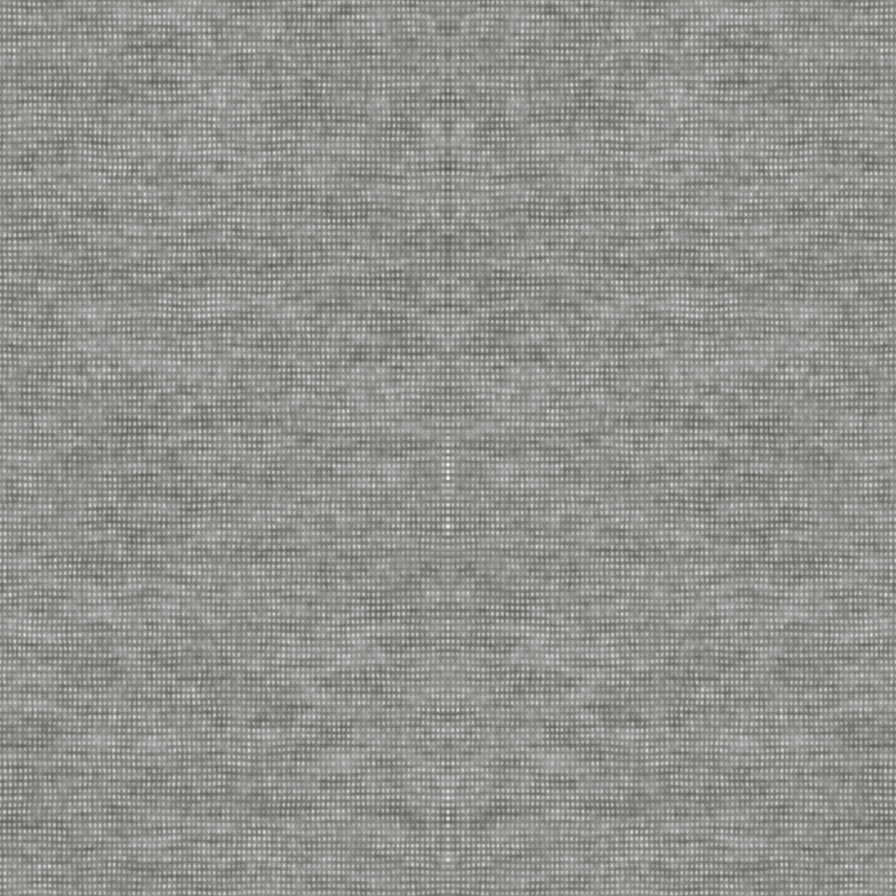
Give the GLSL for this texture, as a Shadertoy shader.

```glsl
// Fine grey woven cloth: a grid of tiny knots, mirrored about a vertical
// centre seam. Cosine profiles shape the threads; hashed value noise adds
// uneven yarn, short dark streaks, soft blotches and a dotted seam.

const vec2 KNOTS = vec2(180.0, 132.0);        // repeats across and down
const vec3 SHADE = vec3(0.415, 0.412, 0.397); // gaps between threads
const vec3 PALE = vec3(0.707, 0.707, 0.700);  // raised yarn
const float WEFT_DEPTH = 0.23;    // contrast between rows
const float WARP_DEPTH = 0.19;    // contrast between columns
const float KNOT_DEPTH = 0.14;    // extra light on knot crowns
const float KNOT_VARIATION = 0.32;
const float GRAIN_DEPTH = 0.30;   // fibre irregularity inside knots
const float STREAK_DEPTH = 0.46;
const float BLOTCH_DEPTH = 0.20;
const float WOBBLE = 0.35;        // thread drift, in knots
const float SEAM_LIGHT = 0.45;
const float SEAM_DARK = 0.16;
const float TAU = 6.2831853;

float hash(vec2 p) {
    vec3 q = fract(vec3(p.xyx) * 0.1031);
    q += dot(q, q.yzx + 33.33);
    return fract((q.x + q.y) * q.z);
}

// Smooth value noise centred on zero
float noise(vec2 p) {
    vec2 i = floor(p), f = fract(p);
    f = f * f * (3.0 - 2.0 * f);
    float low = mix(hash(i), hash(i + vec2(1.0, 0.0)), f.x);
    float high = mix(hash(i + vec2(0.0, 1.0)), hash(i + vec2(1.0, 1.0)), f.x);
    return mix(low, high, f.y) - 0.5;
}

// Soft window between two heights
float window(float y, float from, float to) {
    return smoothstep(from - 0.015, from + 0.015, y)
         * (1.0 - smoothstep(to - 0.015, to + 0.015, y));
}

// Streaks of light and dark yarn, blending softly between rows
float streakTone(vec2 knot) {
    return 0.6 * noise(vec2(knot.x / 3.5, knot.y + 40.5))
         + 0.4 * noise(vec2(knot.x / 12.0, knot.y * 0.8 + 311.0));
}

// Wide, flat patches
float blotchTone(vec2 p) {
    return 0.6 * noise(p * vec2(13.0, 38.0) + 17.0)
         + 0.4 * noise(p * vec2(6.0, 14.0) + 71.0);
}

void mainImage(out vec4 fragColor, in vec2 fragCoord) {
    vec2 uv = fragCoord / iResolution.xy;
    vec2 p = vec2(abs(uv.x - 0.5), uv.y);    // mirror about the seam

    // Knot grid with slightly drifting threads
    vec2 knot = p * KNOTS + vec2(0.0, 0.5);
    knot.y += WOBBLE * noise(p * vec2(24.0, 30.0));
    knot.x += WOBBLE * noise(p * vec2(30.0, 44.0) + 53.0)
            * smoothstep(0.0, 0.02, p.x);
    vec2 cell = floor(knot + 0.5);

    // Rounded threads, faded out where they are too fine to resolve
    vec2 resolved = 1.0 - smoothstep(0.4, 0.8, KNOTS / iResolution.xy);
    vec2 thread = cos(TAU * knot) * resolved;
    vec2 crown = 0.5 + 0.5 * thread;
    float top = crown.x * crown.y;
    float weave = WEFT_DEPTH * thread.y + WARP_DEPTH * thread.x
                + KNOT_DEPTH * thread.x * thread.y;

    // Uneven weave depth, knots and fibres; streaks sink into the gaps
    float tone = 0.03 + weave * (1.0 + 0.8 * noise(knot * 0.4 + 9.0));
    tone += KNOT_VARIATION * (hash(cell + 7.0) - 0.5) * (0.3 + 1.2 * top);
    tone += GRAIN_DEPTH * noise(knot * vec2(1.4, 1.2) + 131.0);
    tone += STREAK_DEPTH * streakTone(knot) * (1.2 - 0.6 * top);
    tone += BLOTCH_DEPTH * blotchTone(p);

    // Seam: pale stitches in two stretches, a dark line near the top
    float seam = 1.0 - smoothstep(0.3, 0.75, p.x * KNOTS.x);
    float stitched = window(uv.y, 0.37, 0.54) + window(uv.y, 0.03, 0.12);
    float darkened = window(uv.y, 0.65, 0.98);
    tone += seam * (SEAM_LIGHT * stitched * crown.y * (0.5 + hash(cell))
                  - SEAM_DARK * darkened);

    fragColor = vec4(clamp(mix(SHADE, PALE, 0.5 + tone), 0.0, 1.0), 1.0);
}
```
